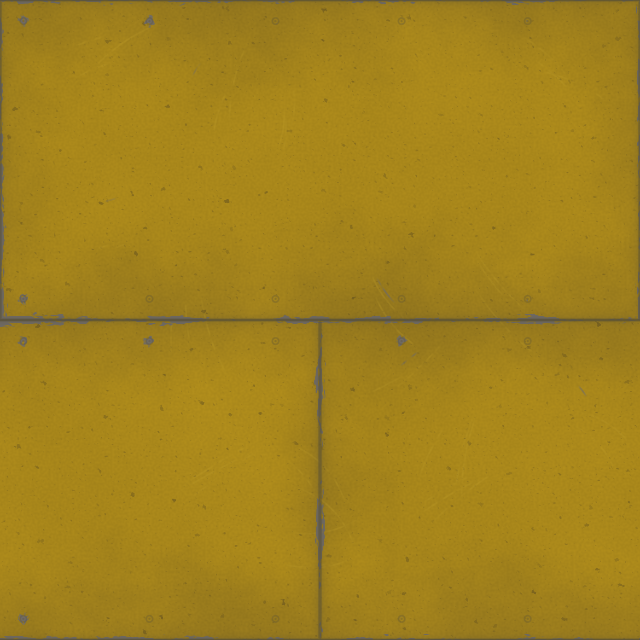
Write a WebGL 1 fragment shader that draws this texture.

```glsl
precision highp float;
// Worn yellow painted metal panels in running bond: one wide panel per row,
// the lower row shifted by half. Grooves, rivets, chips, specks and scratches
// are layered over mottled paint, and everything wraps at the canvas edges.
uniform vec2 u_resolution;

#define PAINT vec3(0.664, 0.531, 0.104)
#define PAINT_SHADE vec3(0.588, 0.473, 0.116)
#define PAINT_LIGHT vec3(0.74, 0.61, 0.16)
#define GROOVE vec3(0.34, 0.31, 0.21)
#define BARE_METAL vec3(0.42, 0.41, 0.42)
#define SPECK vec3(0.38, 0.31, 0.12)
#define GROOVE_HALF 0.0026
#define RIVET_START 0.0365
#define RIVET_STEP 0.197
#define RIVET_INSET 0.033
#define RIVET_RADIUS 0.0050
#define SCRATCHES 45

vec2 hash2(vec2 p) {
  vec3 q = fract(p.xyx * vec3(0.1031, 0.1030, 0.0973));
  q += dot(q, q.yzx + 33.33);
  return fract((q.xx + q.yz) * q.zy);
}

float corner(vec2 cell, vec2 offset, vec2 f, vec2 period, float seed) {
  float a = 6.2832 * hash2(mod(cell + offset, period) + seed).x;
  return dot(vec2(cos(a), sin(a)), f - offset);
}

// Gradient noise that repeats after a whole number of cells
float gradientNoise(vec2 uv, vec2 period, float seed) {
  vec2 p = uv * period, i = floor(p), f = p - i;
  vec2 w = f * f * f * (f * (f * 6.0 - 15.0) + 10.0);
  float low = mix(corner(i, vec2(0, 0), f, period, seed),
                  corner(i, vec2(1, 0), f, period, seed), w.x);
  float high = mix(corner(i, vec2(0, 1), f, period, seed),
                   corner(i, vec2(1, 1), f, period, seed), w.x);
  return mix(low, high, w.y);
}

// Paint lost beside a seam; along.x runs with the seam, bias adds wear
float bareEdge(vec2 along, float dist, float bias, float seed) {
  float n = 0.8 * gradientNoise(along, vec2(9, 2), seed)
          + 0.5 * gradientNoise(along, vec2(28, 170), seed + 7.0)
          + 0.35 * gradientNoise(along, vec2(100, 280), seed + 13.0);
  return smoothstep(0.0, 0.12, n + bias - dist * 55.0);
}

// Slanted flakes of uneven strength, at most one in each grid cell
float specks(vec2 uv, float count, float radius, float share, float px) {
  vec2 cell = floor(uv * count);
  vec2 place = hash2(cell + count), look = hash2(cell + count + 57.0);
  vec2 d = (fract(uv * count) - mix(vec2(0.2), vec2(0.8), place)) / count;
  float a = -0.5 + 1.8 * (look.x - 0.5);
  d = mat2(cos(a), -sin(a), sin(a), cos(a)) * d;
  float size = radius * mix(0.4, 1.0, fract(look.x * 17.0));
  float r = length(d * vec2(1.0, 1.7))
          + 1.3 * size * gradientNoise(uv, vec2(260.0), count);
  float strength = step(look.y, share) * mix(0.35, 1.0, fract(look.y * 23.0));
  return strength * (1.0 - smoothstep(size - px, size + px, r));
}

// Bent hairlines in groups of three: x is pale paint, y is bare metal
vec2 scratches(vec2 uv, float px) {
  vec2 marks = vec2(0.0);
  float breaks = smoothstep(-0.3, 0.25, gradientNoise(uv, vec2(60.0), 91.0));
  for (int k = 0; k < SCRATCHES; k++) {
    float id = float(k), group = floor(id / 3.0);
    vec2 own = hash2(vec2(id, 41.0)), shared = hash2(vec2(group, 83.0));
    vec2 mid = hash2(vec2(group, 19.0)) + 0.09 * (own - 0.5);
    vec2 d = fract(uv - mid + 0.5) - 0.5;
    float a = 6.2832 * shared.x + 0.5 * (own.x - 0.5);
    float metal = step(0.8, own.y);
    float span = mix(0.03, 0.09, own.x) * mix(1.0, 0.35, metal);
    float t = dot(d, vec2(cos(a), sin(a)));
    float off = dot(d, vec2(-sin(a), cos(a))) - (shared.y - 0.5) * 8.0 * t * t;
    float line = 1.0 - smoothstep(0.0003, 0.0008 + px, abs(off));
    line *= breaks * (1.0 - smoothstep(0.4 * span, span, abs(t)));
    marks = max(marks, line * vec2(1.0 - metal, metal));
  }
  return marks;
}

void main() {
  vec2 uv = gl_FragCoord.xy / u_resolution;
  float px = 1.0 / min(u_resolution.x, u_resolution.y);

  // Distances to the nearest level and upright seam
  float localY = 0.5 * fract(uv.y * 2.0);
  float panelX = fract(uv.x + 0.5 * step(uv.y, 0.5));
  float level = min(localY, 0.5 - localY);
  float upright = min(panelX, 1.0 - panelX);

  // Mottled paint, shaded toward the panel edges
  float cloud = gradientNoise(uv, vec2(4.0), 3.0)
              + 0.5 * gradientNoise(uv, vec2(11.0), 5.0)
              + 0.3 * gradientNoise(uv, vec2(37.0), 9.0);
  float light = smoothstep(-0.05, 0.17, min(level, upright + 0.05) + 0.08 * cloud);
  vec3 color = mix(PAINT_SHADE, PAINT, light);
  color *= 1.0 + 0.035 * cloud + 0.045 * gradientNoise(uv, vec2(240.0), 15.0);

  // Specks and scratches
  color = mix(color, SPECK, 0.55 * specks(uv, 21.0, 0.0044, 0.42, px));
  color = mix(color, SPECK, 0.42 * specks(uv, 50.0, 0.0022, 0.5, px));
  color = mix(color, SPECK, 0.35 * specks(uv, 110.0, 0.0012, 0.4, px));
  vec2 marks = scratches(uv, px);
  color = mix(color, PAINT_LIGHT, 0.27 * marks.x);
  color = mix(color, BARE_METAL, 0.6 * marks.y);

  // Rivets: faint rings, ragged bare caps on the left column and a few others
  float column = clamp(floor((uv.x - RIVET_START) / RIVET_STEP + 0.5), 0.0, 4.0);
  float r = length(vec2(uv.x - RIVET_START - column * RIVET_STEP, level - RIVET_INSET));
  float chance = hash2(vec2(column, floor(uv.y * 4.0)) + 29.0).x;
  float wear = max(0.8 * step(column, 0.5), smoothstep(0.6, 0.95, chance));
  float flake = gradientNoise(uv, vec2(150.0), 33.0);
  float worn = (1.0 - smoothstep(0.0055, 0.0085, r + 0.008 * flake))
             * smoothstep(0.1, 0.4, wear + flake - 0.2);
  float ring = 1.0 - smoothstep(0.0003, 0.0007 + px, abs(r - RIVET_RADIUS));
  float pin = 1.0 - smoothstep(0.0007, 0.001 + px, r);
  color = mix(color, BARE_METAL, 0.9 * worn);
  color = mix(color, GROOVE, 0.3 * max(ring, pin));

  // Bare edges, heaviest at the lower left of the wide panel, then grooves
  float corners = 0.4 * exp(-uv.x * 9.0) * smoothstep(0.25, 0.5, uv.y)
                * (1.0 - smoothstep(0.6, 0.9, uv.y));
  float bare = max(bareEdge(uv, level, 0.12 + corners, 61.0),
                   bareEdge(uv.yx, upright, 0.10 + 0.6 * corners, 77.0));
  color = mix(color, BARE_METAL, 0.92 * bare);
  float halo = max(exp(-level * 200.0), exp(-upright * 180.0));
  float core = max(1.0 - smoothstep(0.0004, GROOVE_HALF + px, level),
                   0.75 * (1.0 - smoothstep(0.001, 1.4 * GROOVE_HALF + px, upright)));
  color = mix(color, GROOVE, max(0.32 * halo, 0.8 * core));
  gl_FragColor = vec4(color, 1.0);
}
```
